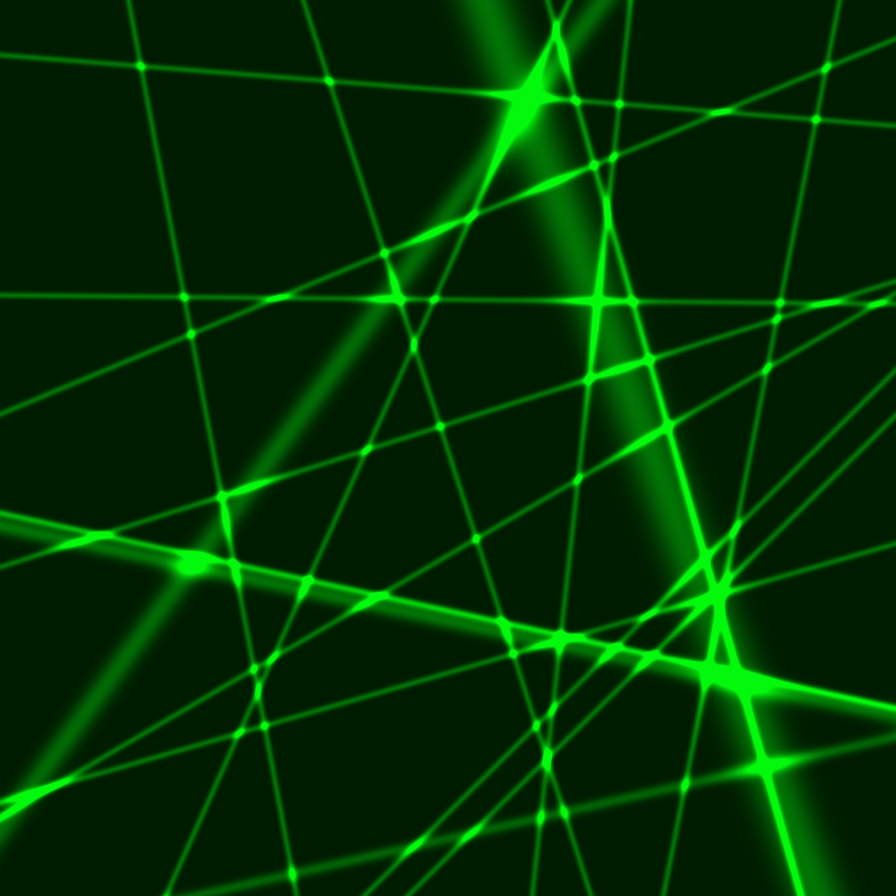
A WebGL 1 fragment shader for this background:

```glsl
precision highp float;
// Glowing green beams crossing a near-black green field.
// Every beam adds a Gaussian profile to a shared field; squaring the sum
// makes the crossings flare into bright, crisp knots.
uniform vec2 u_resolution;

float hash(float n) {
  return fract(sin(n * 127.1 + 3.7) * 43758.5);
}

// Gaussian profile of an endless line through a point, angle in degrees
float beam(vec2 p, vec2 through, float degrees, float width) {
  float angle = radians(degrees);
  vec2 normal = vec2(-sin(angle), cos(angle));
  float d = dot(p - through, normal) / width;
  return exp(-d * d);
}

void main() {
  vec2 p = (gl_FragCoord.xy - 0.5 * u_resolution)
         / min(u_resolution.x, u_resolution.y) + 0.5;
  const float thin = 0.005;

  // Broad, soft beams
  float field = beam(p, vec2(0.726, 0.5), -69.6, 0.040);
  field += 0.95 * beam(p, vec2(0.31, 0.5), 54.0, 0.019);
  field += beam(p, vec2(0.5, 0.307), -12.0, 0.013);
  field += 0.9 * beam(p, vec2(0.5, 0.064), 12.8, 0.009);

  // Thin beam riding on the edge of a broad one
  field += beam(p, vec2(0.5, 0.319), -12.3, thin);

  // Thin shallow beams, spread over the height and flatter towards the top
  for (int i = 0; i < 8; i++) {
    float n = float(i);
    float y = 0.01 + 0.125 * n + 0.09 * (hash(n) - 0.5);
    float tilt = 36.0 - 4.5 * n + 30.0 * (hash(n + 20.0) - 0.5);
    field += beam(p, vec2(0.5, y), tilt, thin);
  }

  // Thin steep beams, leaning left and right in turn
  for (int i = 0; i < 6; i++) {
    float n = float(i);
    float x = 0.27 + 0.12 * n + 0.08 * (hash(n + 40.0) - 0.5);
    float side = 1.0 - 2.0 * mod(n, 2.0);
    float lean = side * (5.0 + 20.0 * hash(n + 60.0));
    field += beam(p, vec2(x, 0.5), 90.0 + lean, thin);
  }

  // Tone: dark green ground, saturating at the crossings
  float glow = min(0.34 * field * field, 0.87);
  vec3 color = vec3(0.0, 0.108, 0.0) + glow * vec3(0.012, 1.0, 0.048);
  gl_FragColor = vec4(color, 1.0);
}
```
